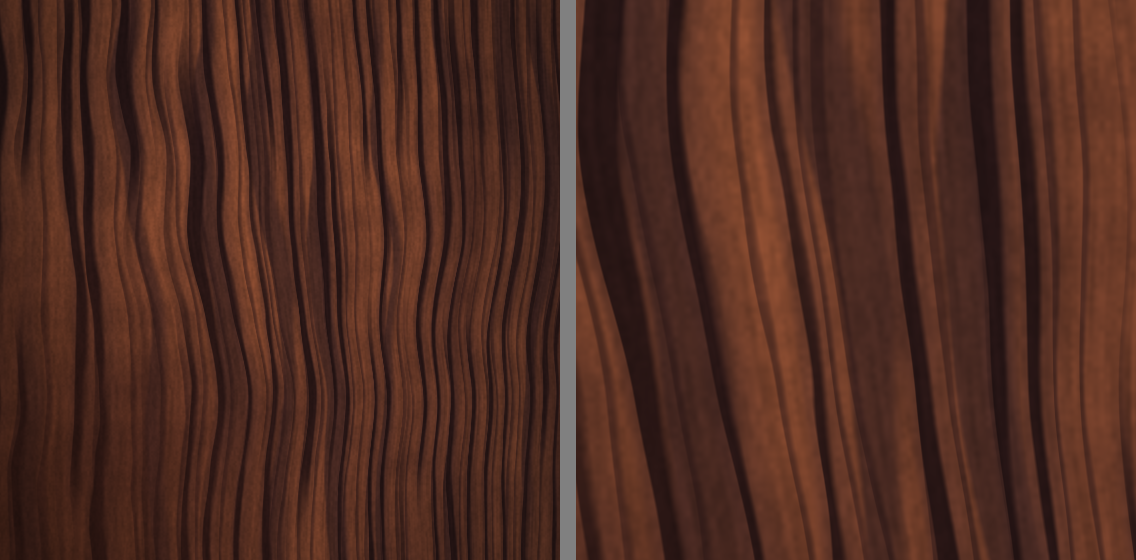
Left: the whole. Right: its middle third, enlarged.
This texture is drawn by a WebGL 1 fragment shader. Its source:

```glsl
precision highp float;

uniform vec2 u_resolution;

const vec3 AMBER = vec3(0.50, 0.275, 0.175);
const vec3 WALNUT = vec3(0.32, 0.172, 0.125);
const vec3 UMBER = vec3(0.24, 0.14, 0.13);
const vec3 RUSSET = vec3(0.24, 0.11, 0.07);
const vec3 INK = vec3(0.125, 0.068, 0.07);

float hash(vec2 p) {
  return fract(sin(dot(p, vec2(127.1, 311.7))) * 43758.5453);
}

float noise(vec2 p) {
  vec2 cell = floor(p);
  vec2 f = fract(p);
  f = f * f * (3.0 - 2.0 * f);
  float low = mix(hash(cell), hash(cell + vec2(1.0, 0.0)), f.x);
  float high = mix(hash(cell + vec2(0.0, 1.0)), hash(cell + 1.0), f.x);
  return mix(low, high, f.y);
}

// Bends the straight grain into slow shared curves
vec2 bendGrain(vec2 p) {
  float lean = 0.07 * (1.0 - p.y) * sin(3.1416 * p.x);
  float sway = 0.075 * (noise(vec2(p.x * 2.2, p.y * 3.0) + 4.0) - 0.5);
  float kink = 0.020 * (noise(vec2(p.x * 4.0, p.y * 7.0) + 19.0) - 0.5);
  float x = p.x * (0.85 + 0.25 * p.x);
  return vec2(x - lean - sway - kink, p.y);
}

// Wandering vertical veins, crisp on the left flank and softer on the right
float veins(vec2 p, float count, float seed, float thin, float thick, float soft) {
  float cell = floor(p.x * count);
  float cover = 0.0;
  for (int i = -1; i <= 1; i++) {
    float id = cell + float(i);
    float jitter = hash(vec2(id, seed)) - 0.5;
    float wander = noise(vec2(id * 7.0 + seed, p.y * 4.0)) - 0.5;
    float offset = p.x - (id + 0.5 + 0.6 * jitter + 0.35 * wander) / count;
    float swell = noise(vec2(id * 3.0 + seed, p.y * 3.5 + 8.0));
    float heft = hash(vec2(seed, id + 5.0));
    float width = mix(thin, thick, swell * swell * (0.25 + 0.75 * heft));
    float edge = soft * mix(0.6, 1.8, smoothstep(-thin, thin, offset));
    float presence = smoothstep(0.08, 0.35, noise(vec2(id * 5.0 + seed, p.y * 1.8)));
    float body = 1.0 - smoothstep(width, width + edge, abs(offset));
    cover = max(cover, presence * body);
  }
  return cover;
}

// Ground tone: strips along the grain crossed by a faint ripple
float groundTone(vec2 grain) {
  float strip = noise(vec2(grain.x * 15.0, grain.y * 1.6));
  float cloud = noise(grain * vec2(5.0, 4.0) + 31.0);
  float ripple = noise(grain * vec2(7.0, 23.0) + 57.0);
  return clamp(0.52 + 0.65 * (strip - 0.5) + 0.6 * (cloud - 0.5)
    + 0.35 * (ripple - 0.5), 0.0, 1.0);
}

void main() {
  vec2 uv = gl_FragCoord.xy / u_resolution;
  vec2 grain = bendGrain(uv);
  float pixel = 1.0 / u_resolution.y;

  // Ragged offset along the fibres roughens every vein
  float rag = noise(grain * vec2(140.0, 16.0)) - 0.5;
  vec2 rough = grain + vec2(0.0035 * rag, 0.0);

  vec3 color = mix(WALNUT, AMBER, groundTone(grain));

  // Broad brown bands
  float band = veins(rough, 8.0, 43.0, 0.003, 0.034, 0.010);
  color = mix(color, UMBER * 0.88, 0.72 * band);

  // Dark veins with a shaded margin
  float margin = veins(rough, 22.0, 11.0, 0.003, 0.014, 0.016);
  float vein = veins(rough, 22.0, 11.0, 0.0012, 0.011, 0.0025 + pixel);
  float hair = veins(rough, 31.0, 71.0, 0.0003, 0.003, 0.002 + pixel);
  color = mix(color, UMBER, 0.42 * margin);
  color = mix(color, INK * 1.2, 0.5 * hair);
  color = mix(color, INK, 0.92 * vein);

  // Reddish shade at lower left, cooler shade toward the right
  float lowerLeft = 1.0 - smoothstep(0.05, 0.75, length(uv * vec2(1.0, 0.9)));
  float rightSide = smoothstep(0.72, 1.0, uv.x);
  color = mix(color, RUSSET, 0.5 * lowerLeft);
  color = mix(color, UMBER, 0.28 * rightSide);
  float rim = length((uv - 0.5) * vec2(1.1, 0.8));
  color *= 1.05 - 0.30 * smoothstep(0.25, 0.7, rim);

  // Fine fibres and short pores
  float fibre = noise(grain * vec2(230.0, 14.0) + 7.0) - 0.5;
  float pore = noise(uv * vec2(260.0, 110.0) + 3.0) - 0.5;
  float fleck = noise(uv * 280.0) - 0.5;
  color *= 1.0 + 0.18 * fibre + 0.12 * pore + 0.08 * fleck;

  gl_FragColor = vec4(color, 1.0);
}
```
